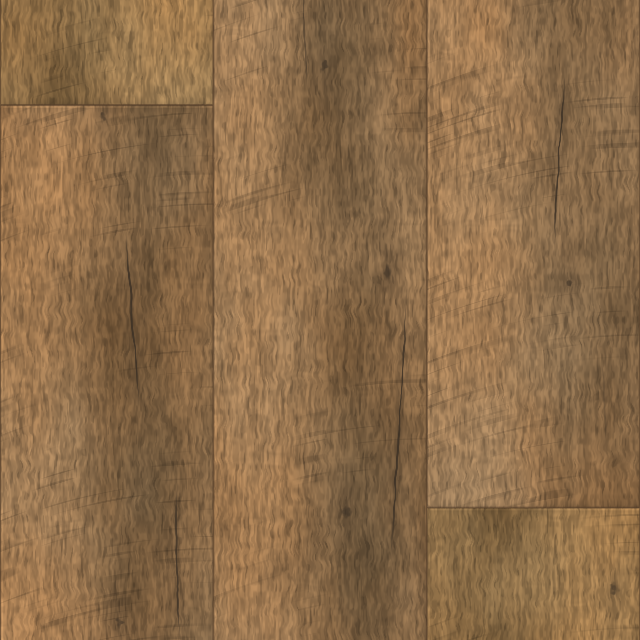
Give the GLSL for this texture, as a three.js fragment shader.

```glsl
#define COLUMNS 3.0
#define LIGHT_WOOD vec3(0.640, 0.495, 0.342)
#define DARK_WOOD vec3(0.462, 0.355, 0.238)
#define CRACK_COLOR vec3(0.22, 0.18, 0.14)
#define SEAM_COLOR vec3(0.34, 0.25, 0.17)
#define LEFT_JOINT 0.836
#define RIGHT_JOINT 0.207
#define SEAM_WIDTH 0.0013
#define GRAIN_DEPTH 0.27
#define SAW_DEPTH 0.12
#define KNOTS 7

varying vec2 vUv;

float hash(vec2 p) {
  vec3 q = fract(p.xyx * 0.1031);
  q += dot(q, q.yzx + 33.33);
  return fract((q.x + q.y) * q.z);
}

float noise(vec2 p) {
  vec2 i = floor(p), f = fract(p);
  f = f * f * (3.0 - 2.0 * f);
  return mix(mix(hash(i), hash(i + vec2(1.0, 0.0)), f.x),
             mix(hash(i + vec2(0.0, 1.0)), hash(i + 1.0), f.x), f.y);
}

float fbm(vec2 p) {
  float sum = 0.0, gain = 0.533;
  for (int i = 0; i < 4; i++) {
    sum += gain * noise(p);
    p = p * 2.03 + 17.0;
    gain *= 0.5;
  }
  return sum;
}

// Thin dark splits along the grain, two per column
float crackMask(vec2 p, float col) {
  float odd = mod(col, 2.0), mask = 0.0;
  for (int i = 0; i < 2; i++) {
    float k = float(i);
    float across = mix(0.62 + 0.25 * odd, 0.83 - 0.4 * odd, k);
    float midY = fract(0.5 + 0.125 * col - 0.29 * odd - 0.38 * k);
    float halfLen = mix(0.15 + 0.08 * odd, 0.13 - 0.03 * col, k);
    float lean = mix(-0.07 + 0.13 * min(col, 1.0), -0.03, k);
    float dy = p.y - midY;
    float wobble = 0.007 * (fbm(vec2(p.y * 22.0, col * 7.0 + k * 31.0)) - 0.5);
    float d = abs(p.x - (col + across) / COLUMNS - lean * dy - wobble);
    float taper = 1.0 - smoothstep(0.5, 1.0, abs(dy) / halfLen);
    float width = 0.0004 + 0.0012 * taper * noise(vec2(p.y * 40.0, k + col));
    float line = 1.0 - smoothstep(width * 0.5, width + 0.0011, d);
    float strength = mix(0.80, 0.75 - 0.25 * col, k);
    mask = max(mask, strength * taper * max(line, 0.20 * exp(-d * 110.0)));
  }
  return mask;
}

// Small knots with a long soft shadow
float knotMask(vec2 p) {
  float mask = 0.0;
  for (int i = 0; i < KNOTS; i++) {
    float k = float(i);
    float x = (mod(k + 1.0, COLUMNS) + 0.45 + 0.45 * hash(vec2(k, 3.7))) / COLUMNS;
    vec2 d = p - vec2(x, hash(vec2(k, 9.2)));
    float radius = 0.003 + 0.004 * hash(vec2(k, 5.1));
    float r = length(d * vec2(1.0, 0.7)) + 0.006 * (noise(p * 220.0) - 0.5);
    float core = 1.0 - smoothstep(radius * 0.4, radius * 1.4, r);
    float shadow = exp(-dot(d * vec2(75.0, 24.0), d * vec2(75.0, 24.0)));
    mask = max(mask, 0.45 * core + 0.18 * shadow);
  }
  return mask;
}

void main() {
  vec2 p = vUv;

  // Plank layout; the middle column has its joint off the canvas
  float col = min(floor(p.x * COLUMNS), COLUMNS - 1.0);
  float f = p.x * COLUMNS - col;
  float joint = mix(LEFT_JOINT, RIGHT_JOINT, col * 0.5) + 2.0 * mod(col, 2.0);
  float above = step(joint, p.y);
  float shortPiece = col > 1.5 ? 1.0 - above : above;
  float id = col + COLUMNS * above;
  vec2 q = p + vec2(id * 13.7, id * 5.3);

  // Pale sapwood fading to a blotched dark heart
  float g = mix(f, 1.0 - f, shortPiece);
  float drift = 0.35 * (fbm(vec2(q.x * 3.0, q.y * 4.0)) - 0.5);
  float heart = smoothstep(0.25, 0.68, g + drift);
  heart *= 1.0 - 0.40 * smoothstep(0.72, 1.0, g + drift);
  float blotch = fbm(vec2(q.x * 10.0, (q.y - 0.4 * q.x) * 5.0)) - 0.5;
  float streak = noise(vec2(q.x * 75.0, q.y * 2.5)) - 0.5;
  float tone = 0.06 + 0.82 * heart + (0.3 + 1.0 * heart) * blotch + 0.16 * streak;
  vec3 color = mix(LIGHT_WOOD, DARK_WOOD, clamp(tone, -0.1, 1.25));
  float warm = fbm(q * vec2(8.0, 4.0) + 40.0) - 0.5;
  color *= 1.0 + warm * vec3(0.05, -0.06, -0.20);
  color *= mix(vec3(1.0), vec3(1.0, 1.0, 0.93), shortPiece);

  // Crisp vertical fibres with short dark pores
  float bend = 0.005 * noise(q * vec2(25.0, 70.0));
  float x = q.x + bend;
  float fibre = 0.55 * smoothstep(0.2, 0.8, noise(vec2(x * 235.0, q.y * 36.0)))
              + 0.45 * smoothstep(0.2, 0.8, noise(vec2(x * 400.0, q.y * 105.0)));
  float pore = smoothstep(0.66, 0.86, noise(vec2(x * 310.0 + 50.0, q.y * 58.0)));
  color *= 1.015 + GRAIN_DEPTH * (fibre - 0.5) - 0.12 * pore;

  // Cross ripples and slanted saw marks
  float ripple = noise(vec2(q.x * 26.0, q.y * 110.0 + 5.0 * noise(q * 30.0)));
  color *= 1.0 - 0.09 * (1.0 - 0.5 * heart) * (ripple - 0.5);
  float slant = q.y - 0.40 * p.x + 0.2 * f * f / COLUMNS;
  float saw = smoothstep(0.74, 0.93, noise(vec2(slant * 210.0, q.x * 11.0)));
  color *= 1.0 - SAW_DEPTH * saw * smoothstep(0.35, 0.65, noise(q * 9.0));

  // Splits and knots
  color = mix(color, CRACK_COLOR, crackMask(p, col));
  color = mix(color, CRACK_COLOR, knotMask(p));

  // Bevelled seams
  float side = min(f, 1.0 - f) / COLUMNS;
  float gap = min(side, abs(p.y - joint));
  float lit = min(abs(f / COLUMNS - 0.0035), abs(p.y - joint + 0.0030));
  color *= 1.0 - 0.13 * exp(-gap * 190.0);
  color *= 1.0 + 0.14 * (1.0 - smoothstep(0.0005, 0.0025, lit));
  color = mix(color, SEAM_COLOR, 0.6 * (1.0 - smoothstep(SEAM_WIDTH * 0.4, SEAM_WIDTH * 1.7, gap)));

  gl_FragColor = vec4(color, 1.0);
}
```
